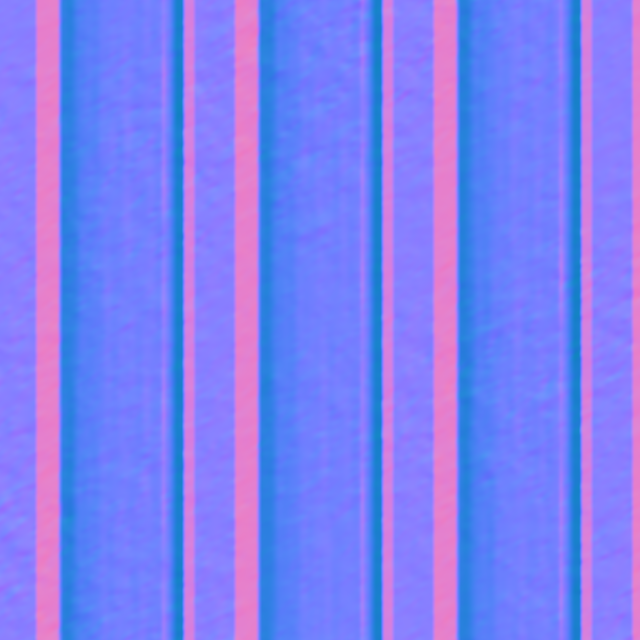
Write a Shadertoy shader that draws this texture map.

```glsl
const float PERIOD = 0.3105;      // rib spacing, in canvas widths
const float OFFSET = 0.0565;      // left edge of the first rib wall
const float EDGE_SOFT = 0.014;    // edge half width, in periods

// Positions across one period
const float WALL_END = 0.115;
const float FLOOR_START = 0.126;
const float BEAD = 0.642;
const float LIP_START = 0.745;
const float LIP_END = 0.797;

// Sideways slopes, as the x component of the normal
const float RIDGE_SLOPE = 0.07;
const float WALL_SLOPE = 0.80;
const float FLOOR_SLOPE = -0.09;
const float GROOVE_SLOPE = -0.80;
const float LIP_SLOPE = 0.68;
const float BEAD_SLOPE = 0.30;

// Surface grain, stretched along a rising diagonal
const mat2 GRAIN_SHAPE = mat2(0.52, -0.60, 0.39, 0.80);
const float COARSE_CELLS = 42.0;
const float FINE_CELLS = 85.0;
const float COARSE_GRAIN = 0.036;
const float FINE_GRAIN = 0.034;
const float STREAK_GRAIN = 0.028;

vec3 hash3(vec2 cell) {
    vec3 h = fract(cell.xyx * vec3(0.1031, 0.1030, 0.0973));
    h += dot(h, h.yxz + 33.33);
    return fract((h.xxy + h.yzz) * h.zyx);
}

// Slope of a field holding one random round bump per cell
vec2 cellSlope(vec2 p) {
    const float SHARPNESS = 4.0;
    vec2 cell = floor(p);
    vec2 slope = vec2(0.0);
    for (int y = -1; y <= 1; y++) {
        for (int x = -1; x <= 1; x++) {
            vec2 neighbor = cell + vec2(x, y);
            vec3 rnd = hash3(neighbor + 200.0);
            vec2 d = p - neighbor - rnd.xy;
            float height = 2.0 * rnd.z - 1.0;
            slope -= 2.0 * SHARPNESS * height * d * exp(-SHARPNESS * dot(d, d));
        }
    }
    return slope;
}

vec2 grainSlope(vec2 uv) {
    vec2 p = GRAIN_SHAPE * uv;
    vec2 slope = COARSE_GRAIN * cellSlope(p * COARSE_CELLS)
               + FINE_GRAIN * cellSlope(p * FINE_CELLS + 17.0);
    float wear = 1.0 + 0.2 * sin(uv.x * 7.0 + 2.0 * sin(uv.y * 5.0))
                     + 0.15 * sin(uv.y * 11.0 - uv.x * 4.0);
    return wear * slope * GRAIN_SHAPE;
}

// Long vertical scratches, different in every rib
float streakSlope(vec2 uv, float id) {
    float phase = 6.2832 * hash3(vec2(id, 3.0)).x;
    float drift = 0.8 * sin(uv.y * 4.0 + phase);
    return sin(uv.x * 190.0 + drift + phase)
         + 0.7 * sin(uv.x * 317.0 - drift + 2.0 * phase)
         * sin(uv.y * 9.0 + uv.x * 21.0);
}

float band(float x, float start, float end, float soft) {
    return smoothstep(start - soft, start + soft, x)
         * (1.0 - smoothstep(end - soft, end + soft, x));
}

// Sideways slope of one rib and the pan beside it
float ribSlope(float u, float beadStrength, float streaks, float soft) {
    float pan = FLOOR_SLOPE + streaks * STREAK_GRAIN;
    pan -= 0.32 * (1.0 - smoothstep(0.17, 0.43, u));
    pan -= 0.26 * (1.0 - smoothstep(0.15, 0.23, u));
    float beadDist = (u - BEAD) / 0.014;
    pan += BEAD_SLOPE * beadStrength * exp(-beadDist * beadDist);
    pan = mix(pan, GROOVE_SLOPE, smoothstep(0.655, 0.715, u));

    float slope = mix(RIDGE_SLOPE, WALL_SLOPE, band(u, 0.0, WALL_END, soft));
    slope = mix(slope, pan, band(u, FLOOR_START, LIP_START, soft));
    return mix(slope, LIP_SLOPE, band(u, LIP_START, LIP_END, soft));
}

void mainImage(out vec4 fragColor, in vec2 fragCoord) {
    vec2 uv = fragCoord / iResolution.xy;
    vec2 grain = grainSlope(uv);

    // Keep the wrap point on the flat ridge
    float along = (uv.x - OFFSET) / PERIOD + 0.1;
    float id = floor(along);
    float u = fract(along) - 0.1 + 0.02 * grain.y;

    // Uneven bead along the length of each pan
    float phase = 6.2832 * hash3(vec2(id, 9.0)).y;
    float beadStrength = 0.85 + 0.25 * sin(uv.y * 13.0 + phase)
                       + 0.2 * sin(uv.y * 37.0 + 2.0 * phase);

    float soft = max(EDGE_SOFT, 0.75 / (iResolution.x * PERIOD));
    float slope = ribSlope(u, beadStrength, streakSlope(uv, id), soft);

    // Steep faces carry less visible grain
    vec2 tilt = vec2(slope, 0.0) + grain * (1.0 - 0.6 * abs(slope));
    float facing = sqrt(max(0.0, 1.0 - dot(tilt, tilt)));
    fragColor = vec4(0.5 + 0.5 * vec3(tilt, facing), 1.0);
}
```
